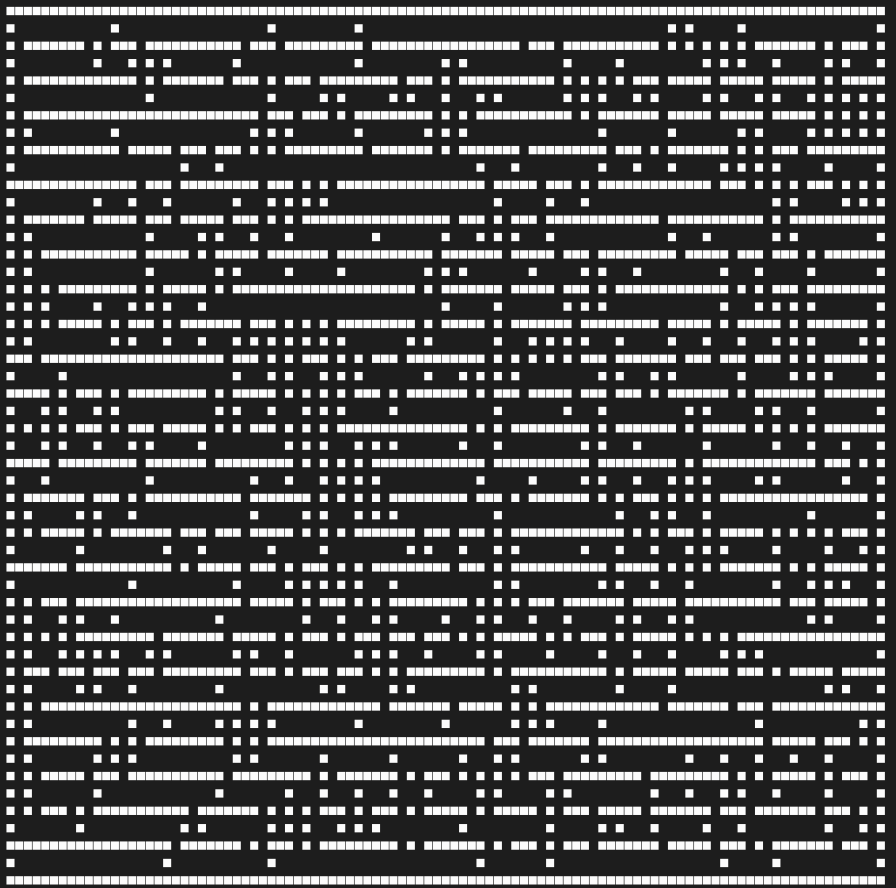
A WebGL 2 fragment shader for this pattern:

```glsl
#version 300 es
precision highp float;

uniform vec2 u_resolution;
out vec4 fragColor;

const vec3 BACKGROUND = vec3(0.115, 0.115, 0.114);
const vec3 BLOCK_COLOR = vec3(0.99);
const ivec2 LAST_SITE = ivec2(100, 50);           // 101 columns, 51 rows
const vec2 PITCH = vec2(0.009714, 0.01958);       // site spacing, canvas units
const vec2 FIRST_CENTER = vec2(0.0117, 0.0086);   // centre of lower left block
const vec2 BLOCK_SIZE = vec2(0.925, 0.478);       // block size, pitch units
const vec2 CLUSTER_SIZE = vec2(5.0, 9.0);         // size of dense areas, sites
const float SPARSE_UPRIGHTS = 0.04;
const float DENSE_UPRIGHTS = 0.68;
const float EDGE_ROW_FACTOR = 0.42;
const float OPENING_BASE = 0.06;
const float OPENING_PER_UPRIGHT = 0.23;
const uint SEED = 37u;

float hash(ivec2 p, uint salt) {
    uint h = uint(p.x) * 374761393u + uint(p.y) * 668265263u + (salt + SEED) * 974711u;
    h = (h ^ (h >> 15)) * 2246822519u;
    h = (h ^ (h >> 13)) * 3266489917u;
    h ^= h >> 16;
    return float(h >> 8) / 16777216.0;
}

float valueNoise(vec2 p) {
    ivec2 i = ivec2(floor(p));
    vec2 f = smoothstep(0.0, 1.0, fract(p));
    float low = mix(hash(i, 1u), hash(i + ivec2(1, 0), 1u), f.x);
    float high = mix(hash(i + ivec2(0, 1), 1u), hash(i + ivec2(1, 1), 1u), f.x);
    return mix(low, high, f.y);
}

// Single blocks between the wall rows, gathered into upright corridors
bool isUpright(ivec2 site) {
    if (site.x <= 0 || site.x >= LAST_SITE.x) return true;
    float density = valueNoise(vec2(site) / CLUSTER_SIZE);
    float chance = mix(SPARSE_UPRIGHTS, DENSE_UPRIGHTS, density);
    if (site.y == 1 || site.y == LAST_SITE.y - 1) chance *= EDGE_ROW_FACTOR;
    return hash(site, 2u) < chance;
}

// Gaps in the wall rows, likelier where uprights enclose them
bool isOpening(ivec2 site) {
    float chance = OPENING_BASE;
    for (int dy = -1; dy <= 1; dy += 2)
        for (int dx = -1; dx <= 1; dx += 2)
            if (isUpright(site + ivec2(dx, dy))) chance += OPENING_PER_UPRIGHT;
    return hash(site, 3u) < chance;
}

bool isBlock(ivec2 site) {
    if (any(lessThan(site, ivec2(0))) || any(greaterThan(site, LAST_SITE))) return false;
    if (site.x == 0 || site.y == 0 || site.x == LAST_SITE.x || site.y == LAST_SITE.y)
        return true;
    bool oddColumn = (site.x & 1) == 1;
    bool oddRow = (site.y & 1) == 1;
    if (oddRow) return !oddColumn && isUpright(site);
    return !oddColumn || !isOpening(site);
}

// Share of the pixel covered by a block whose centre is at the given offset
float blockCoverage(vec2 offset, vec2 pixel) {
    vec2 inside = (0.5 * BLOCK_SIZE - abs(offset)) / pixel + 0.5;
    vec2 cover = clamp(inside, 0.0, 1.0);
    return cover.x * cover.y;
}

void main() {
    vec2 grid = (gl_FragCoord.xy / u_resolution - FIRST_CENTER) / PITCH;
    vec2 pixel = 1.0 / (u_resolution * PITCH);
    ivec2 nearest = ivec2(floor(grid + 0.5));

    // Add side neighbours so the hairline gaps blend evenly
    float coverage = 0.0;
    for (int dx = -1; dx <= 1; dx++) {
        ivec2 site = nearest + ivec2(dx, 0);
        if (isBlock(site)) coverage += blockCoverage(grid - vec2(site), pixel);
    }

    fragColor = vec4(mix(BACKGROUND, BLOCK_COLOR, min(coverage, 1.0)), 1.0);
}
```
